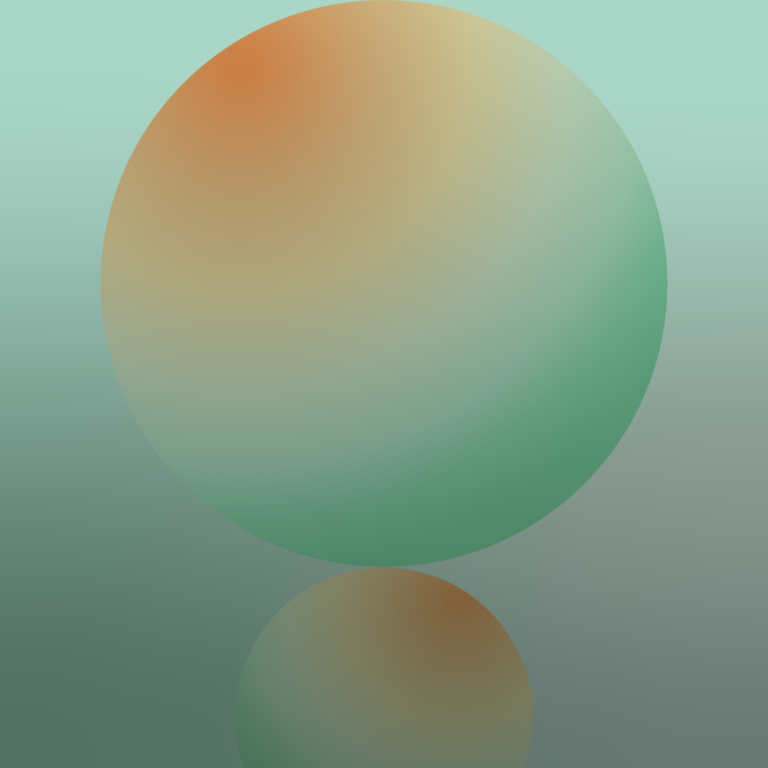
Give the GLSL for this background, as a Shadertoy shader.

```glsl
float ramp(float a, float b, float x) {
    return clamp((x - a) / (b - a), 0.0, 1.0);
}

// Soft vertical fade, green on the left and grey on the right
vec3 backdrop(vec2 p) {
    float depth = 1.0 - p.y;
    vec3 mint = vec3(0.665, 0.84, 0.78);
    vec3 left = mix(mint, vec3(0.32, 0.44, 0.39), smoothstep(0.05, 0.97, depth));
    vec3 right = mix(mint, vec3(0.53, 0.59, 0.56), smoothstep(0.1, 0.68, depth));
    right = mix(right, vec3(0.41, 0.47, 0.45), smoothstep(0.6, 1.0, depth));
    return mix(left, right, smoothstep(0.0, 1.0, p.x));
}

// Colour bands from the warm focus out to the green rim
vec3 ballColor(float d) {
    vec3 col = vec3(0.81, 0.51, 0.28);
    col = mix(col, vec3(0.78, 0.66, 0.46), ramp(0.02, 0.18, d));
    col = mix(col, vec3(0.79, 0.76, 0.57), ramp(0.18, 0.30, d));
    col = mix(col, vec3(0.715, 0.81, 0.70), ramp(0.30, 0.43, d));
    col = mix(col, vec3(0.62, 0.81, 0.70), ramp(0.43, 0.53, d));
    col = mix(col, vec3(0.49, 0.78, 0.63), ramp(0.53, 0.60, d));
    return mix(col, vec3(0.44, 0.75, 0.58), ramp(0.60, 0.67, d));
}

float disc(vec2 p, vec2 center, float radius) {
    float edge = 1.0 / iResolution.y;
    return 1.0 - smoothstep(-edge, edge, length(p - center) - radius);
}

void mainImage(out vec4 fragColor, in vec2 fragCoord) {
    vec2 p = (fragCoord - 0.5 * iResolution.xy) / iResolution.y + 0.5;
    float shade = 1.02 - 0.44 * (1.0 - p.y);
    vec3 col = backdrop(p);

    // Large ball, lit from the upper left
    vec3 large = ballColor(length(p - vec2(0.3125, 0.92))) * shade;
    col = mix(col, large, disc(p, vec2(0.5, 0.631), 0.369));

    // Small mirrored ball, slightly muted
    vec3 small = ballColor(length(p - vec2(0.599, 0.219)) / 0.525) * shade;
    small = mix(small, vec3(0.40, 0.48, 0.37), 0.25);
    col = mix(col, small, disc(p, vec2(0.5, 0.067), 0.194));

    fragColor = vec4(col, 1.0);
}
```
